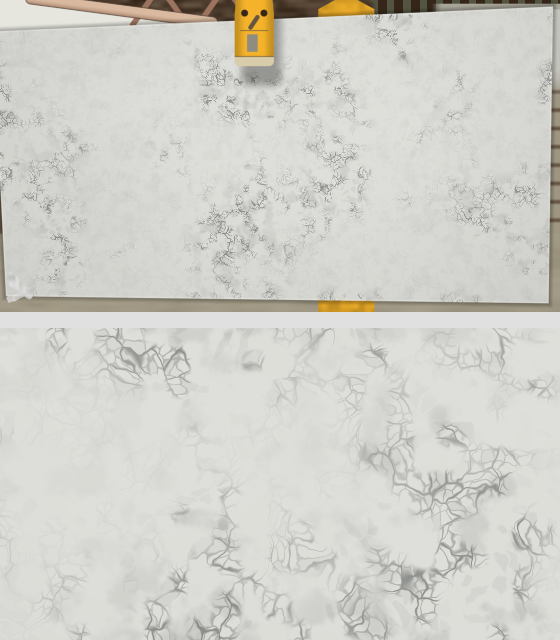
Top, the full canvas; bottom, a detail of the centre.
This texture is drawn by a Shadertoy shader. Its source:

```glsl
// A pale quartz slab hanging from a yellow clamp in a warehouse.
// The stone is layered noise plus warped cell borders shown only in clusters;
// the beams, clamp, shelves and floor are simple distance shapes around it.

const vec3 STONE = vec3(0.845, 0.845, 0.828);
const vec3 VEIN = vec3(0.47, 0.48, 0.47);
const vec3 FLOOR_TONE = vec3(0.62, 0.59, 0.51);
const vec3 DARK = vec3(0.21, 0.15, 0.10);
const vec3 BROWN = vec3(0.40, 0.33, 0.26);
const vec3 BEAM = vec3(0.61, 0.45, 0.37);
const vec3 BEAM_LIGHT = vec3(0.85, 0.73, 0.63);
const vec3 WALL = vec3(0.90, 0.90, 0.87);
const vec3 YELLOW = vec3(0.93, 0.68, 0.16);
const vec3 CREAM = vec3(0.85, 0.80, 0.67);
const float CELL_SCALE = 37.0;
const float VEIN_WIDTH = 0.15;
const float VEIN_STRENGTH = 0.85;
const float BLOTCH_STRENGTH = 0.055;

float hash(vec2 p) {
    vec3 q = fract(vec3(p.xyx) * 0.1031);
    q += dot(q, q.yzx + 33.33);
    return fract((q.x + q.y) * q.z);
}

float noise(vec2 p) {
    vec2 i = floor(p), f = fract(p);
    f = f * f * (3.0 - 2.0 * f);
    return mix(mix(hash(i), hash(i + vec2(1, 0)), f.x),
               mix(hash(i + vec2(0, 1)), hash(i + vec2(1, 1)), f.x), f.y);
}

float fbm(vec2 p) {
    float sum = 0.0, amp = 0.5;
    for (int i = 0; i < 4; i++) {
        sum += amp * noise(p);
        p = mat2(1.6, 1.2, -1.2, 1.6) * p + 17.3;
        amp *= 0.5;
    }
    return sum / 0.9375;
}

// x: gap between the two nearest cell centres, y: random value of the cell
vec2 cells(vec2 p) {
    vec2 base = floor(p);
    float near = 9.0, second = 9.0, id = 0.0;
    for (int j = -1; j <= 1; j++)
    for (int i = -1; i <= 1; i++) {
        vec2 c = base + vec2(i, j);
        float d = length(c + vec2(hash(c), hash(c + 71.7)) - p);
        if (d < near) { second = near; near = d; id = hash(c + 33.1); }
        else second = min(second, d);
    }
    return vec2(second - near, id);
}

float fill(float d) {
    float aa = 0.8 / iResolution.y;
    return smoothstep(aa, -aa, d);
}

float box(vec2 p, vec2 halfSize, float r) {
    vec2 q = abs(p) - halfSize + r;
    return length(max(q, 0.0)) + min(max(q.x, q.y), 0.0) - r;
}

float bar(vec2 p, vec2 a, vec2 b, float r) {
    vec2 d = b - a;
    return length(p - a - d * clamp(dot(p - a, d) / dot(d, d), 0.0, 1.0)) - r;
}

vec3 stone(vec2 p) {
    vec2 warp = vec2(fbm(p * 24.0), fbm(p * 24.0 + 50.0)) - 0.5;
    vec2 q = p + warp * 0.045;
    vec2 c = cells(q * CELL_SCALE);
    vec2 fine = cells(q * CELL_SCALE * 1.9 + 9.0);
    float cluster = smoothstep(0.48, 0.73, fbm(p * 5.5 + 4.0));
    float broken = smoothstep(0.43, 0.70, noise(p * 38.0 + 8.0));
    float line = 1.0 - smoothstep(0.0, VEIN_WIDTH, c.x);
    line = max(line, 0.6 * (1.0 - smoothstep(0.0, VEIN_WIDTH * 1.5, fine.x)));
    float flake = smoothstep(0.68, 0.95, fine.y) * smoothstep(0.02, 0.25, fine.x);
    float mottle = smoothstep(0.48, 0.72, fbm(p * 30.0 + 21.0));
    vec3 col = STONE + 0.02 * (fbm(p * 3.0) - 0.5);
    col -= BLOTCH_STRENGTH * (0.55 * flake * (0.4 + cluster) + 0.8 * mottle * (0.4 + cluster));
    col = mix(col, VEIN, VEIN_STRENGTH * line * broken * (0.08 + 0.92 * cluster));
    // Soft warehouse light, fading towards the lower corners
    return col + 0.022 - 0.05 * smoothstep(0.2, 1.1, length((p - vec2(0.95, 0.62)) * vec2(0.9, 1.2)));
}

vec3 warehouse(vec2 p) {
    vec3 ceiling = mix(DARK, BROWN, noise(p * vec2(30.0, 60.0)));
    vec3 col = mix(ceiling, WALL, fill(p.y - 1.015 + 0.135 * p.x) * fill(p.x - 0.64));
    // Roof struts and the long sloping beam
    for (int i = 0; i < 4; i++) {
        float x = 0.46 + 0.105 * float(i), lean = i % 2 == 0 ? 0.035 : -0.035;
        col = mix(col, BEAM, fill(bar(p, vec2(x - lean, 0.92), vec2(x + lean, 1.02), 0.009)));
    }
    float beam = bar(p, vec2(0.10, 1.005), vec2(0.68, 0.928), 0.018);
    col = mix(col, mix(BEAM, BEAM_LIGHT, smoothstep(0.99, 1.02, p.y + 0.133 * p.x)), fill(beam));
    col = mix(col, DARK, fill(abs(beam) - 0.0015) * 0.6);
    // Racks along the top right and the right edge
    float post = step(0.55, fract(p.x * 19.0));
    vec3 rack = mix(DARK, mix(BROWN, vec3(0.25, 0.34, 0.25), 0.5), post);
    rack = mix(rack, vec3(0.66, 0.65, 0.60), smoothstep(1.38, 1.42, p.x) * fill(p.y - 0.988));
    col = mix(col, rack, smoothstep(1.18, 1.21, p.x));
    float shelf = smoothstep(0.3, 0.5, abs(fract(p.y * 17.0) - 0.5));
    vec3 side = mix(FLOOR_TONE, BROWN, shelf);
    side = mix(side, WALL * 0.85, smoothstep(0.68, 0.78, p.y));
    col = mix(col, side, fill(1.74 - p.x) * fill(p.y - 0.97));
    // Concrete floor
    vec3 ground = FLOOR_TONE + 0.08 * (fbm(p * vec2(9.0, 40.0)) - 0.5);
    col = mix(col, mix(BROWN, ground, smoothstep(0.27, 0.22, p.y)), fill(p.y - 0.45) * fill(p.x - 0.1));
    return mix(col, ground, fill(p.y - 0.25));
}

vec3 clamp_body(vec3 col, vec2 p) {
    vec2 q = p - vec2(0.815, 0.9);
    float taper = 0.063 - 0.09 * max(q.y - 0.055, 0.0);
    float body = box(q, vec2(taper, 0.112), 0.016);
    vec3 paint = YELLOW * (1.03 - 0.2 * smoothstep(0.025, 0.06, abs(q.x)));
    paint = mix(paint, CREAM, fill(q.y + 0.082));
    paint = mix(paint, BROWN, 0.6 * fill(abs(q.y + 0.081) - 0.0018));
    paint = mix(paint, DARK, fill(length(vec2(abs(q.x) - 0.031, q.y - 0.058)) - 0.011));
    paint = mix(paint, BROWN, fill(bar(q, vec2(-0.012, 0.012), vec2(0.010, 0.045), 0.007)));
    paint = mix(paint, vec3(0.56, 0.55, 0.50), fill(box(q + vec2(0.006, 0.038), vec2(0.017, 0.028), 0.003)));
    paint = mix(paint, BROWN, 0.7 * fill(abs(q.y - 0.002) - 0.0015) * fill(abs(q.x) - 0.045));
    return mix(col, paint, fill(body));
}

void mainImage(out vec4 fragColor, in vec2 fragCoord) {
    vec2 p = fragCoord / iResolution.y;
    vec3 col = warehouse(p);
    // Yellow hoist behind the slab
    float hoist = max(abs(p.x - 1.11) - 0.09, p.y - 1.02 + 0.55 * abs(p.x - 1.11));
    col = mix(col, YELLOW * (0.8 + 0.2 * noise(p * 50.0)), fill(hoist));

    // Slightly skewed slab outline
    float top = p.y - 0.900 - 0.0446 * p.x;
    float bottom = 0.051 - 0.0132 * p.x - p.y;
    float left = 0.0216 - 0.0514 * p.y - p.x;
    float right = p.x - 1.758 - 0.0147 * p.y;
    float slab = max(max(top, bottom), max(left, right));
    vec3 face = stone(p) + 0.05 * smoothstep(-0.008, 0.0, slab);
    float shade = smoothstep(0.025, -0.025, box(p - vec2(0.838, 0.85), vec2(0.062, 0.125), 0.03));
    face *= 1.0 - 0.32 * shade;
    col *= 1.0 - 0.25 * smoothstep(0.018, 0.0, slab);
    col = mix(col, face, fill(slab));
    col = clamp_body(col, p);

    // Crumpled plastic at the lower left corner
    vec2 w = p - vec2(0.06, 0.07);
    float wrap = bar(w, vec2(-0.025, 0.04), vec2(0.03, -0.012), 0.018);
    wrap = min(wrap, bar(w, vec2(-0.03, -0.035), vec2(0.02, -0.01), 0.012)) + 0.016 * (noise(p * 60.0) - 0.5);
    col = mix(col, vec3(0.74 + 0.18 * noise(p * vec2(90.0, 45.0))), 0.75 * fill(wrap));
    fragColor = vec4(clamp(col, 0.0, 1.0), 1.0);
}
```
